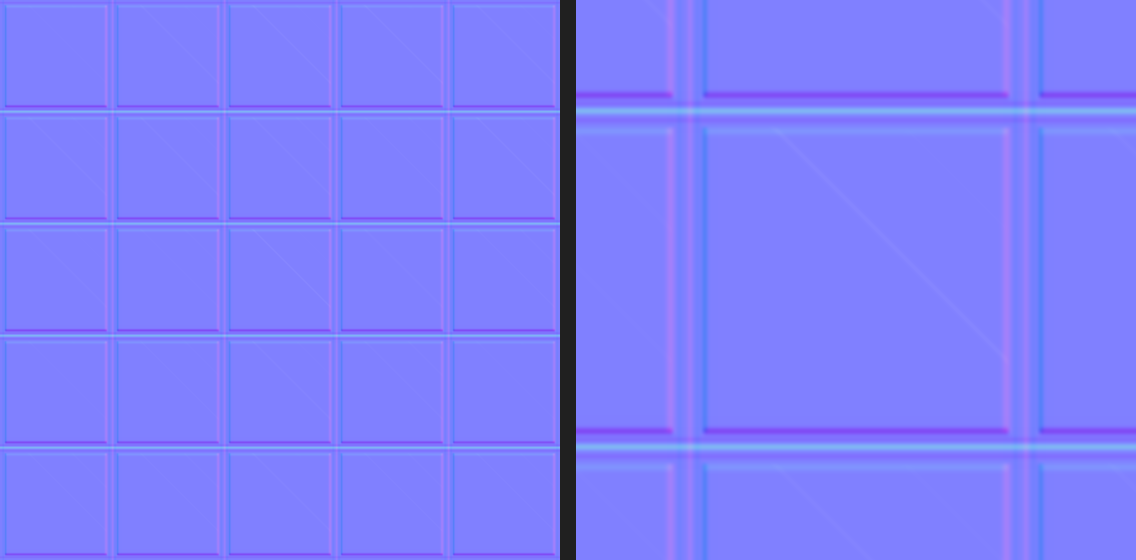
Left: the whole. Right: its middle third, enlarged.
Write a Shadertoy shader that draws this texture map.

```glsl
// Tangent-space normal map of a square tile grid with bevelled rims, grooves and faint diagonal scratches
#define TILES 5.0          // repeats across and down
#define RIM 0.050          // distance of the bevel from the seam, in tiles
#define RIM_WIDTH 0.0115   // half width of a bevel band
#define GROOVE_WIDTH 0.0095 // half width of a groove band
#define GROOVE_SIDE 0.025  // offset of the soft bands beside the groove
#define SCRATCH_WIDTH 0.009
#define SCRATCH_SLOPE 0.045
#define VARIATION 0.15     // change of bevel strength between tiles

float hash(vec2 cell) {
    return fract(sin(dot(cell, vec2(127.1, 311.7))) * 4375.85);
}

// Soft band of the given half width, never thinner than the pixel footprint
float band(float x, float center, float width, float pixel) {
    float w = max(width, 0.7 * pixel);
    float d = (x - center) / w;
    return exp(-d * d);
}

// One where the coordinate lies on the raised part of the tile
float onFace(float seamDistance) {
    return smoothstep(RIM - 0.014, RIM + 0.008, abs(seamDistance));
}

// Slopes of the raised tile rim: x to the right, y up
vec2 rimSlope(vec2 seam, float pixel) {
    float left = band(seam.x, RIM, RIM_WIDTH * 0.85, pixel);
    float right = band(seam.x, -RIM - 0.002, RIM_WIDTH * 1.15, pixel);
    float top = band(seam.y, RIM + 0.007, RIM_WIDTH * 1.1, pixel);
    float bottom = band(seam.y, -RIM, RIM_WIDTH, pixel);
    return vec2(0.27 * right - 0.32 * left, 0.15 * top - 0.42 * bottom)
         * vec2(onFace(seam.y), onFace(seam.x));
}

// Slopes of the grooves that run unbroken between tiles
vec2 grooveSlope(vec2 seam, vec2 inside, float pixel) {
    vec2 core = vec2(band(seam.x, 0.006, GROOVE_WIDTH, pixel),
                     band(seam.y, -0.003, GROOVE_WIDTH * 1.1, pixel)) * inside;
    vec2 sides = vec2(
        band(seam.x, -GROOVE_SIDE, GROOVE_WIDTH, pixel) + band(seam.x, GROOVE_SIDE + 0.003, GROOVE_WIDTH, pixel),
        band(seam.y, -GROOVE_SIDE, GROOVE_WIDTH, pixel) + band(seam.y, GROOVE_SIDE, GROOVE_WIDTH, pixel));
    return vec2(0.19, 0.45) * core - vec2(0.09, 0.12) * sides;
}

// Two parallel diagonal scratches, each of its own strength per tile
float scratches(vec2 local, vec2 cell, float pixel) {
    float sum = 0.0;
    for (int i = 0; i < 2; i++) {
        float k = float(i);
        float strength = mix(0.3, 1.0, hash(cell + 17.0 * k)) * (1.0 - 0.6 * k);
        float offset = 0.21 + 0.39 * k;
        sum += strength * band((local.x - local.y) * 0.7071, offset * 0.7071, SCRATCH_WIDTH, pixel);
    }
    return sum;
}

void mainImage(out vec4 fragColor, in vec2 fragCoord) {
    vec2 uv = fragCoord / iResolution.xy;
    float pixel = TILES / min(iResolution.x, iResolution.y);

    // Tile coordinates, counted from the upper left
    vec2 grid = vec2(uv.x, 1.0 - uv.y) * TILES;
    vec2 cell = floor(grid);
    vec2 local = fract(grid);
    vec2 seam = fract(grid + 0.5) - 0.5;

    // Groove cores fade out at the border of the canvas
    vec2 border = min(grid, TILES - grid);
    vec2 inside = smoothstep(0.02, 0.05, border + 0.5 * step(0.5, cell) * step(cell, vec2(TILES - 1.5)));

    // Add up the slopes of all parts
    float wear = 1.0 + VARIATION * (hash(cell + 5.0) - 0.5);
    vec2 slope = rimSlope(seam, pixel) * wear + grooveSlope(seam, inside, pixel);
    float face = onFace(seam.x) * onFace(seam.y);
    slope += SCRATCH_SLOPE * face * scratches(local, cell, pixel);

    // Encode the unit normal as a colour
    vec3 normal = normalize(vec3(slope, 1.0));
    fragColor = vec4(0.5 + 0.5 * normal, 1.0);
}
```
